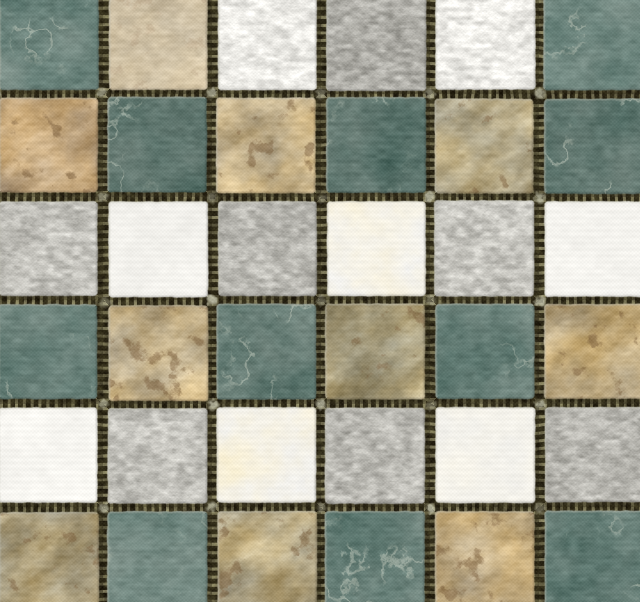
This texture is drawn by a WebGL 1 fragment shader. Its source:

```glsl
precision highp float;
uniform vec2 u_resolution;

#define CANVAS vec2(1.0, 0.9414)
#define FIRST_SEAM vec2(0.1610, 0.1465)
#define PITCH vec2(0.1703, 0.1617)
#define GAP vec2(0.0150, 0.0125)
#define CORNER 0.006
#define THREADS 80.0
#define WHITE vec3(0.955, 0.95, 0.93)
#define GRAY vec3(0.735, 0.73, 0.705)
#define TEAL vec3(0.395, 0.485, 0.455)
#define TAN vec3(0.76, 0.68, 0.52)
#define HOLE vec3(0.18, 0.16, 0.09)
#define THREAD vec3(0.52, 0.50, 0.37)

float hash(vec2 p) {
  return fract(sin(dot(p, vec2(12.9898, 78.233))) * 43758.5453);
}

float noise(vec2 p) {
  vec2 i = floor(p), f = fract(p);
  f = f * f * (3.0 - 2.0 * f);
  return mix(mix(hash(i), hash(i + vec2(1, 0)), f.x),
             mix(hash(i + vec2(0, 1)), hash(i + vec2(1, 1)), f.x), f.y);
}

float fbm(vec2 p) {
  float sum = 0.0, amp = 0.5;
  for (int i = 0; i < 5; i++) {
    sum += amp * noise(p);
    p = mat2(1.6, 1.2, -1.2, 1.6) * p + 7.3;
    amp *= 0.5;
  }
  return sum / 0.97;
}

float roundedBox(vec2 p, vec2 halfSize, float radius) {
  vec2 d = abs(p) - halfSize + radius;
  return length(max(d, 0.0)) + min(max(d.x, d.y), 0.0) - radius;
}

// Stone colour: rows alternate white/gray and tan/teal, flipping every two rows
vec3 stone(vec2 id, vec2 p) {
  float flip = mod(id.x + floor(id.y * 0.5), 2.0);
  float darkRow = mod(id.y, 2.0);
  float topEnd = (1.0 - step(0.5, id.y)) * step(2.0, abs(id.x - 2.9));
  float topTan = (1.0 - step(0.5, id.y)) * (1.0 - step(0.5, abs(id.x - 1.0)));
  float isTeal = max(darkRow * flip, topEnd);
  float isTan = max(darkRow * (1.0 - flip), topTan) * (1.0 - isTeal);
  float isGray = (1.0 - darkRow) * flip * (1.0 - isTan) * (1.0 - isTeal);
  float isWhite = 1.0 - isTeal - isTan - isGray;

  vec2 s = p + id * 3.17;
  float tone = hash(id + 4.7);
  float hue = hash(id + 19.1);
  float cloud = fbm(s * 17.0) - 0.5;
  float streak = fbm(mat2(0.8, 0.6, -0.6, 0.8) * s * vec2(14.0, 34.0)) - 0.5;
  float grain = fbm(s * vec2(75.0, 140.0)) - 0.5;

  // Warm patches and diagonal veins
  vec3 tan_ = mix(TAN, vec3(0.72, 0.58, 0.43), smoothstep(0.55, 1.0, hue) * 0.7);
  tan_ = mix(tan_, vec3(0.62, 0.60, 0.49), smoothstep(0.35, 0.0, hue) * 0.7);
  tan_ += vec3(0.30, 0.34, 0.40) * streak + vec3(0.28, 0.20, 0.05) * cloud;
  tan_ = mix(tan_, vec3(0.48, 0.37, 0.24), 0.5 * smoothstep(0.62, 0.76, fbm(s * 45.0 + 9.0)));
  tan_ = mix(tan_, vec3(0.89, 0.83, 0.73), topTan * 0.6);

  // Pale scuffs gathered in patches
  float scuff = 1.0 - smoothstep(0.0, 0.06, abs(fbm(s * 32.0 + 3.0) - 0.5));
  scuff *= smoothstep(0.53, 0.72, fbm(s * 15.0 + 21.0));
  vec3 teal = TEAL + (tone - 0.5) * 0.06 + vec3(0.22, 0.17, 0.17) * cloud;
  teal = mix(teal + topEnd * 0.05, vec3(0.70, 0.74, 0.69), scuff * 0.6);

  vec3 gray = GRAY + (tone - 0.5) * 0.11 + 0.10 * cloud + 0.22 * grain;
  float cream = smoothstep(0.4, 1.0, hue) * (0.5 + cloud * 2.0);
  vec3 white = WHITE + 0.03 * tone + 0.07 * cloud - vec3(0.01, 0.04, 0.13) * cream;
  white += (1.0 - step(0.5, id.y)) * (0.28 * grain + 0.10 * streak - 0.05);

  vec3 col = isTeal * teal + isTan * tan_ + isGray * gray + isWhite * white;
  return col + grain * mix(0.15, 0.05, isWhite);
}

// Dark joint crossed by backing threads, pale blobs at the crossings
vec3 joint(vec2 p, vec2 local, vec2 halfSize) {
  vec2 over = abs(local) - halfSize;
  float along = over.x > over.y ? p.y : p.x;
  float wave = sin(6.2832 * (along * THREADS + 0.35 * noise(p * 30.0)));
  float thread = smoothstep(-0.1, 0.8, wave) * (0.45 + 0.65 * noise(p * 65.0));
  float shade = step(halfSize.x, local.x) + step(halfSize.y, local.y);
  vec3 col = mix(HOLE, THREAD, thread * (1.0 - 0.4 * min(shade, 1.0)));
  col += (fbm(p * 120.0) - 0.5) * vec3(0.24, 0.24, 0.16);
  vec2 q = (p - FIRST_SEAM) / PITCH;
  vec2 cross_ = floor(q + 0.5);
  vec2 away = (q - cross_) * PITCH - 0.004 * (hash(cross_) - 0.3);
  float blob = 1.0 - smoothstep(0.003, 0.011, length(away) + 0.006 * (noise(p * 210.0) - 0.5));
  return mix(col, vec3(0.80, 0.80, 0.71), blob * (0.3 + 0.6 * hash(cross_ + 6.0)));
}

void main() {
  vec2 p = gl_FragCoord.xy / u_resolution * CANVAS;
  p.y = CANVAS.y - p.y;
  float px = 1.0 / u_resolution.x;

  // Cell with slight shifts in place and size
  vec2 q = (p - FIRST_SEAM) / PITCH + 1.0;
  vec2 id = floor(q);
  vec2 shift = vec2(hash(id + 1.3), hash(id + 8.9)) - 0.5;
  vec2 local = (fract(q) - 0.5) * PITCH - shift * 0.003;
  vec2 halfSize = 0.5 * (PITCH - GAP) + 0.0012 * (hash(id + 31.0) - 0.5);
  float d = roundedBox(local, halfSize, CORNER) + 0.0022 * (fbm(p * 90.0) - 0.5);

  // Worn rim: lit on the left and top, shaded on the right and bottom
  vec3 tile = stone(id, p);
  float rim = smoothstep(-0.005, 0.0, d);
  float lit = smoothstep(-0.004, 0.004, -local.x / halfSize.x - local.y / halfSize.y);
  tile = mix(tile, mix(tile * 0.76, vec3(0.88, 0.88, 0.82), lit * 0.55), rim * 0.75);

  vec3 col = mix(joint(p, local, halfSize), tile, 1.0 - smoothstep(-px, px, d));

  // Fine print screen
  col += 0.018 * sin(p.x * 1130.0) * sin(p.y * 1130.0) + 0.010 * sin(p.y * 640.0);
  gl_FragColor = vec4(clamp(col, 0.0, 1.0), 1.0);
}
```
